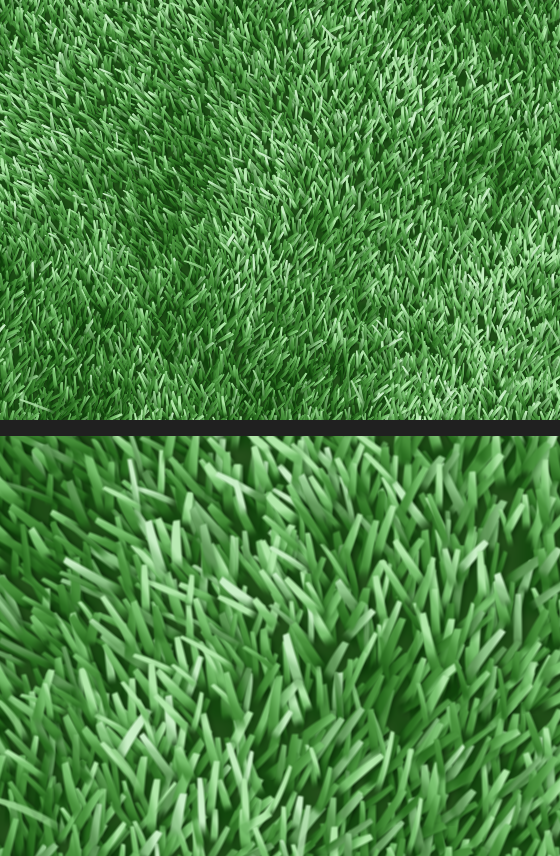
Top: the whole. Bottom: its middle third, enlarged.
Write a WebGL 1 fragment shader that draws this texture.

```glsl
precision highp float;
uniform vec2 u_resolution;

#define CELL 0.036
#define LAYERS 10
#define BLADE_WIDTH 0.0040
#define LEAN_SPREAD 0.72
#define BASE_TONE -0.20
#define SHADOW 0.24
#define SOFTNESS 0.0014
#define PATCH_STRENGTH 0.40
#define STRAW_CELL 0.13
#define STRAW_SHARE 0.42

vec3 hash3(vec3 p) {
  p = fract(p * vec3(0.1031, 0.1030, 0.0973));
  p += dot(p, p.yxz + 33.33);
  return fract((p.xxy + p.yxx) * p.zyx);
}

float noise(vec2 p) {
  vec2 i = floor(p), f = fract(p);
  f = f * f * (3.0 - 2.0 * f);
  float low = mix(hash3(vec3(i, 7.0)).x, hash3(vec3(i + vec2(1.0, 0.0), 7.0)).x, f.x);
  float high = mix(hash3(vec3(i + vec2(0.0, 1.0), 7.0)).x, hash3(vec3(i + 1.0, 7.0)).x, f.x);
  return mix(low, high, f.y);
}

// Green ramp from deep shade to sunlit tip
vec3 grassColor(float tone) {
  vec3 c = mix(vec3(0.06, 0.26, 0.04), vec3(0.16, 0.43, 0.12), smoothstep(0.0, 0.22, tone));
  c = mix(c, vec3(0.28, 0.57, 0.23), smoothstep(0.20, 0.52, tone));
  c = mix(c, vec3(0.47, 0.76, 0.43), smoothstep(0.52, 0.80, tone));
  return mix(c, vec3(0.69, 0.91, 0.66), smoothstep(0.80, 1.0, tone));
}

// Prevailing lean: swept left in the upper left, slightly right elsewhere
float sweep(vec2 p) {
  float swept = 1.0 - smoothstep(0.2, 0.55, length((p - vec2(0.25, 0.68)) * vec2(0.9, 1.2)));
  return mix(0.22, -0.7, swept) + 0.2 * sin(p.x * 9.0 + 2.0 * sin(p.y * 7.0));
}

// Blade space: x across the bent spine, y from root (0) to tip (1)
vec2 bladeSpace(vec2 q, float lean, float len, float bend) {
  float s = sin(lean), c = cos(lean);
  vec2 r = vec2(c * q.x - s * q.y, s * q.x + c * q.y);
  return vec2(r.x - bend * r.y * r.y / len, r.y / len);
}

// Blunt tip, root fading into the turf
float bladeMask(vec2 b, float halfWidth, float len, float soft) {
  float taper = halfWidth * (1.0 - 0.35 * b.y * b.y * b.y);
  float side = 1.0 - smoothstep(-soft, soft, abs(b.x) - taper);
  return side * smoothstep(0.0, 0.3, b.y) * smoothstep(-soft, soft, (1.0 - b.y) * len);
}

// One layer of blades, far rows first so near rows overlap them
vec3 grassLayer(vec3 color, vec2 p, float depth, float patchTone, float soft) {
  vec2 shift = hash3(vec3(depth * 37.0, 5.0, 11.0)).xy;
  vec2 home = floor(p / CELL + shift);
  for (int j = 0; j < 3; j++) {
    for (int i = -2; i <= 2; i++) {
      vec2 id = home + vec2(float(i), -float(j));
      vec3 place = hash3(vec3(id + 50.0, depth * 61.0 + 3.0));
      vec3 look = hash3(vec3(id + 90.0, depth * 83.0 + 17.0));
      vec2 root = (id + place.xy - shift) * CELL;
      float lean = clamp(sweep(root) + (place.z * 2.0 - 1.0) * LEAN_SPREAD, -1.1, 1.1);
      float len = CELL * mix(0.8, 1.6, look.x) * mix(1.0, 0.85, root.y);
      float halfWidth = BLADE_WIDTH * mix(0.55, 1.1, look.z);
      vec2 b = bladeSpace(p - root, lean, len, (look.z - 0.5) * 0.25);
      float shade = SHADOW * bladeMask(b + vec2(-0.002, 0.03), halfWidth, len, 0.004);
      color *= 1.0 - shade * vec3(1.25, 0.85, 1.3);
      float tone = BASE_TONE + 0.33 * depth + 0.60 * look.y + 0.48 * b.y + patchTone;
      tone += 0.09 * clamp(b.x / halfWidth, -1.0, 1.0);
      float dry = smoothstep(0.65, 0.9, fract(look.x * 7.3 + place.z));
      dry *= smoothstep(0.25, 0.5, tone);
      vec3 blade = grassColor(tone) + dry * vec3(0.10, 0.03, 0.12);
      color = mix(color, blade, bladeMask(b, halfWidth, len, soft));
    }
  }
  return color;
}

// Sparse long pale stems lying over the lawn
vec3 straws(vec3 color, vec2 p, float soft) {
  vec2 home = floor(p / STRAW_CELL);
  for (int j = 0; j < 3; j++) {
    for (int i = -2; i <= 2; i++) {
      vec2 id = home + vec2(float(i), -float(j));
      vec3 place = hash3(vec3(id + 20.0, 191.0));
      vec3 look = hash3(vec3(id + 40.0, 233.0));
      float len = STRAW_CELL * mix(0.3, 0.85, look.x * look.x);
      vec2 root = (id + place.xy) * STRAW_CELL;
      vec2 b = bladeSpace(p - root, (place.z - 0.5) * 2.4, len, (look.y - 0.5) * 0.5);
      float mask = bladeMask(b, BLADE_WIDTH * 0.75, len, soft) * step(look.z, STRAW_SHARE);
      vec3 pale = mix(vec3(0.56, 0.82, 0.52), vec3(0.82, 0.94, 0.82), look.y);
      color = mix(color, pale, mask * mix(0.6, 1.0, b.y));
    }
  }
  return color;
}

void main() {
  vec2 p = gl_FragCoord.xy / u_resolution.y;
  float soft = max(SOFTNESS, 0.5 / u_resolution.y);

  // Shaded soil between the roots
  vec3 color = mix(vec3(0.07, 0.28, 0.05), vec3(0.22, 0.34, 0.16), noise(p * 60.0) * 0.5);

  // Broad light and dark patches, brighter to the right, darker at lower left
  float patchTone = PATCH_STRENGTH * (noise(p * 5.0 + 3.0) - 0.5);
  patchTone += 0.6 * PATCH_STRENGTH * (noise(p * 15.0) - 0.5) + 0.10 * (p.x - 0.65);
  patchTone -= 0.10 * (1.0 - smoothstep(0.1, 0.4, length(p - vec2(0.3, 0.33))));

  for (int k = 0; k < LAYERS; k++) {
    float depth = float(k) / float(LAYERS - 1);
    color = grassLayer(color, p, depth, patchTone, soft);
  }
  color = straws(color, p, soft);
  gl_FragColor = vec4(clamp(color, 0.0, 1.0), 1.0);
}
```
